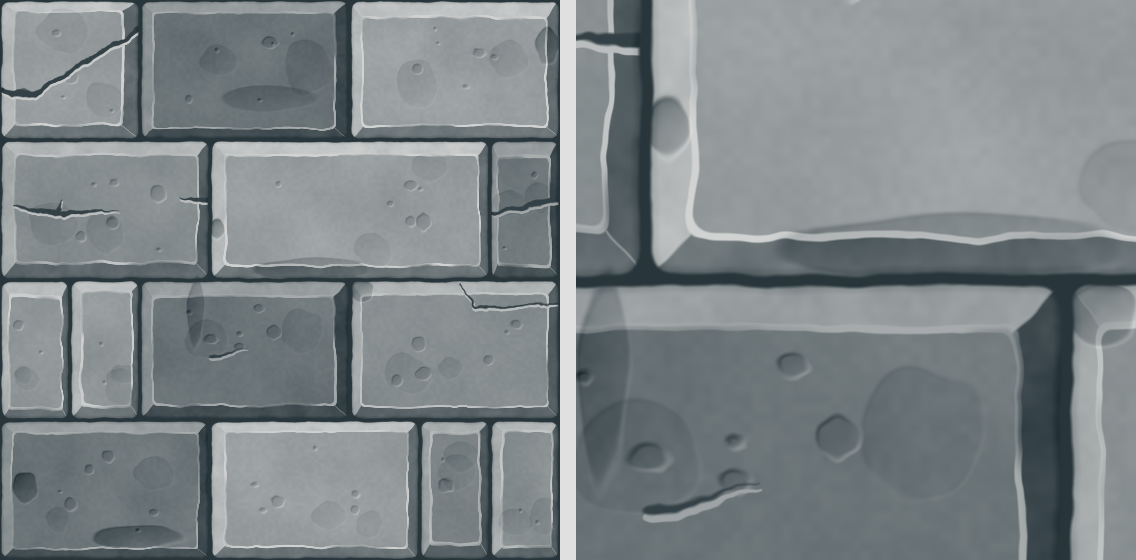
Left: the whole. Right: its middle third, enlarged.
Write a three.js fragment shader that draws this texture.

```glsl
// Wall of bevelled grey stone blocks in four courses, with dents, chips and cracks.
varying vec2 vUv;

const vec3 INK = vec3(0.21, 0.26, 0.28);  // darkest stone
const vec3 PALE = vec3(0.77, 0.78, 0.78); // brightest stone
const float MORTAR = 0.155;               // brightness of the joints
const float ROWS = 4.0;
const float COLUMNS = 8.0;                // block widths are whole columns
const float GAP = 0.0036;                 // half the joint width
const float CORNER = 0.013;
const float BEVEL = 0.0265;
const float LINE = 0.0013;                // half width of worn edge lines
const float SOFT = 0.0015;                // edge smoothing
const vec4 BEVEL_LIGHT = vec4(0.12, -0.20, -0.16, 0.17); // left, right, bottom, top
const int DENTS = 8;

float hash(vec2 p) {
  vec3 q = fract(p.xyx * 0.1031);
  q += dot(q, q.yzx + 33.33);
  return fract((q.x + q.y) * q.z);
}
vec2 hash2(vec2 p) { return vec2(hash(p), hash(p + 47.3)); }
float noise(vec2 p) {
  vec2 i = floor(p), f = fract(p);
  f = f * f * (3.0 - 2.0 * f);
  return mix(mix(hash(i), hash(i + vec2(1, 0)), f.x),
             mix(hash(i + vec2(0, 1)), hash(i + vec2(1, 1)), f.x), f.y);
}
float fbm(vec2 p) { return 0.6 * noise(p) + 0.27 * noise(p * 2.1 + 9.0) + 0.13 * noise(p * 4.3); }
vec2 wobble(vec2 p) { return vec2(fbm(p), fbm(p + 60.0)) - 0.5; }
float pick(vec4 v, float i) { return dot(v, vec4(equal(vec4(0, 1, 2, 3), vec4(i)))); }
vec4 byRow(float r, vec4 a, vec4 b, vec4 c, vec4 d) {
  return r < 0.5 ? a : r < 1.5 ? b : r < 2.5 ? c : d;
}

// Hollow: shaded toward the upper left, rim lit at the lower right
float dent(vec2 p, vec4 shape, float depth, float rim) {
  vec2 q = (p - shape.xy) / shape.zw;
  float k = length(q) + 0.35 * (noise(q * 1.4 + shape.xy * 90.0) - 0.5);
  float e = SOFT / min(shape.z, shape.w);
  float side = dot(q, vec2(0.6, -0.8));
  float edge = 1.0 - smoothstep(0.0, 2.0 * e, abs(k - 1.0));
  return rim * edge * side / max(length(q), 0.1) - depth * clamp(0.75 - 0.4 * side, 0.2, 1.2)
         * (1.0 - smoothstep(1.0 - e, 1.0 + e, k));
}

// Tapered crack from ends.xy to ends.zw, negative inside
float crack(vec2 p, vec4 ends, float wa, float wb) {
  vec2 ab = ends.zw - ends.xy, pa = p - ends.xy;
  float h = clamp(dot(pa, ab) / dot(ab, ab), 0.0, 1.0);
  return length(pa - ab * h) - mix(wa, wb, h);
}
float cracks(vec2 p) {
  p += 0.013 * wobble(p * 45.0);
  float d = crack(p, vec4(0.0, 0.838, 0.06, 0.832), 0.004, 0.005);
  d = min(d, crack(p, vec4(0.06, 0.832, 0.145, 0.885), 0.005, 0.004));
  d = min(d, crack(p, vec4(0.145, 0.885, 0.248, 0.945), 0.004, 0.005));
  d = min(d, crack(p, vec4(0.023, 0.633, 0.1, 0.619), 0.001, 0.006));
  d = min(d, crack(p, vec4(0.1, 0.619, 0.21, 0.621), 0.006, 0.0));
  d = min(d, crack(p, vec4(0.102, 0.62, 0.112, 0.646), 0.004, 0.0));
  d = min(d, crack(p, vec4(0.322, 0.646, 0.37, 0.64), 0.001, 0.005));
  d = min(d, crack(p, vec4(0.88, 0.62, 0.998, 0.647), 0.003, 0.005));
  d = min(d, crack(p, vec4(0.823, 0.49, 0.85, 0.449), 0.001, 0.002));
  d = min(d, crack(p, vec4(0.85, 0.449, 0.996, 0.458), 0.002, 0.001));
  return min(d, crack(p, vec4(0.378, 0.361, 0.442, 0.377), 0.003, 0.0));
}

void main() {
  // Block lookup: right edges in columns and brightness, top course first
  vec2 uv = clamp(vUv, 0.0, 0.9999);
  float row = floor((1.0 - uv.y) * ROWS);
  vec4 ends = byRow(row, vec4(2, 5, 8, 8), vec4(3, 7, 8, 8), vec4(1, 2, 5, 8), vec4(3, 6, 7, 8));
  vec4 tones = byRow(row, vec4(0.58, 0.42, 0.59, 0), vec4(0.53, 0.59, 0.43, 0),
                     vec4(0.57, 0.57, 0.42, 0.52), vec4(0.43, 0.58, 0.49, 0.53));
  float index = dot(step(ends, vec4(uv.x * COLUMNS)), vec4(1));
  float left = pick(vec4(0.0, ends.xyz), index) / COLUMNS, tone = pick(tones, index);
  vec2 size = vec2(pick(ends, index) / COLUMNS - left, 1.0 / ROWS);
  vec2 origin = vec2(left, 1.0 - (row + 1.0) / ROWS);
  vec2 id = vec2(index, row) * 7.0 + 3.0, p = uv - origin;
  float narrow = size.x < 0.2 ? 0.68 : 1.0;

  // Wobbly distances to the four sides, in bevel widths
  vec2 w = p + 0.008 * wobble(uv * 28.0 + id);
  vec4 widths = BEVEL * (0.75 + 0.45 * vec4(hash2(id), hash2(id + 11.0)));
  vec4 q = vec4(w.x, size.x - w.x, w.y, size.y - w.y) / (widths * vec4(narrow, narrow, 1, 1));
  float h = min(q.x, q.y), v = min(q.z, q.w), bend = max(0.35 - abs(h - v), 0.0);
  float rim = (min(h, v) - bend * bend / 1.4 - 1.0) * BEVEL * narrow;
  float mitre = (h - v) * BEVEL * narrow, face = smoothstep(-SOFT, SOFT, rim);

  // Flat face and mitred bevels
  float bevel = mix(q.x < q.y ? BEVEL_LIGHT.x : BEVEL_LIGHT.y,
                    q.z < q.w ? BEVEL_LIGHT.z : BEVEL_LIGHT.w, smoothstep(-SOFT, SOFT, mitre));
  float cloud = fbm(uv * mix(32.0, 11.0, step(0.0, rim)) + id) - 0.5;
  float value = tone + bevel * (1.0 - face) + 0.1 * cloud + 0.025 * (noise(uv * 170.0) - 0.5);

  // Worn highlights along face edges and mitres
  float wear = 0.3 + 0.7 * smoothstep(0.2, 0.65, noise(uv * 24.0 + id));
  float edge = wear * (1.0 - smoothstep(LINE, LINE + SOFT, abs(rim)));
  float ridge = 0.45 * (1.0 - smoothstep(0.0, SOFT * 1.5, abs(mitre))) * (1.0 - face);
  value = mix(value, tone + 0.23, max(edge, ridge));

  // Scattered hollows: two broad and faint, the rest small pits
  for (int i = 0; i < DENTS; i++) {
    if (float(i) > 2.0 + size.x * 14.0) break;
    vec2 seed = id + float(i) * 13.7, r = hash2(seed + 5.0);
    float broad = i < 2 ? 1.0 : 0.0;
    float radius = mix(mix(0.0025, 0.014, r.x * r.x), mix(0.02, 0.045, r.x) * narrow, broad);
    vec4 shape = vec4(origin + size * (0.2 + 0.6 * hash2(seed)), radius, radius * (0.7 + 0.5 * r.y));
    value += dent(uv, shape, mix(0.07, 0.045, broad), mix(0.12, 0.025, broad));
  }

  // Large chips and gouges
  value += dent(uv, vec4(0.045, 0.13, 0.023, 0.027), 0.18, 0.08);
  value += dent(uv, vec4(0.388, 0.59, 0.013, 0.019), 0.28, 0.08);
  value += dent(uv, vec4(0.977, 0.917, 0.02, 0.03), 0.15, 0.08);
  value += dent(uv, vec4(0.648, 0.48, 0.019, 0.018), 0.2, 0.08);
  value += dent(uv, vec4(0.247, 0.04, 0.073, 0.02), 0.14, 0.06);
  value += dent(uv, vec4(0.553, 0.52, 0.1, 0.018), 0.12, 0.03);
  value += dent(uv, vec4(0.35, 0.44, 0.014, 0.06), 0.12, 0.06);
  value += dent(uv, vec4(0.48, 0.825, 0.09, 0.024), 0.08, 0.02);

  // Cracks with a lit lower lip
  value = mix(tone + 0.2, value, smoothstep(0.0, SOFT, cracks(uv + vec2(-0.001, 0.004))));
  value = mix(0.2, value, smoothstep(-SOFT, SOFT, cracks(uv)));

  // Rounded block outline and mortar
  vec2 b = abs(p + 0.004 * wobble(uv * 38.0) - 0.5 * size) - 0.5 * size + GAP + CORNER;
  float block = length(max(b, 0.0)) + min(max(b.x, b.y), 0.0) - CORNER;
  value -= 0.07 * smoothstep(-0.006, 0.0, block);
  value = mix(value, MORTAR, smoothstep(-SOFT, SOFT, block));
  gl_FragColor = vec4(max(mix(INK, PALE, (value - INK.r) / (PALE.r - INK.r)), 0.0), 1.0);
}
```
